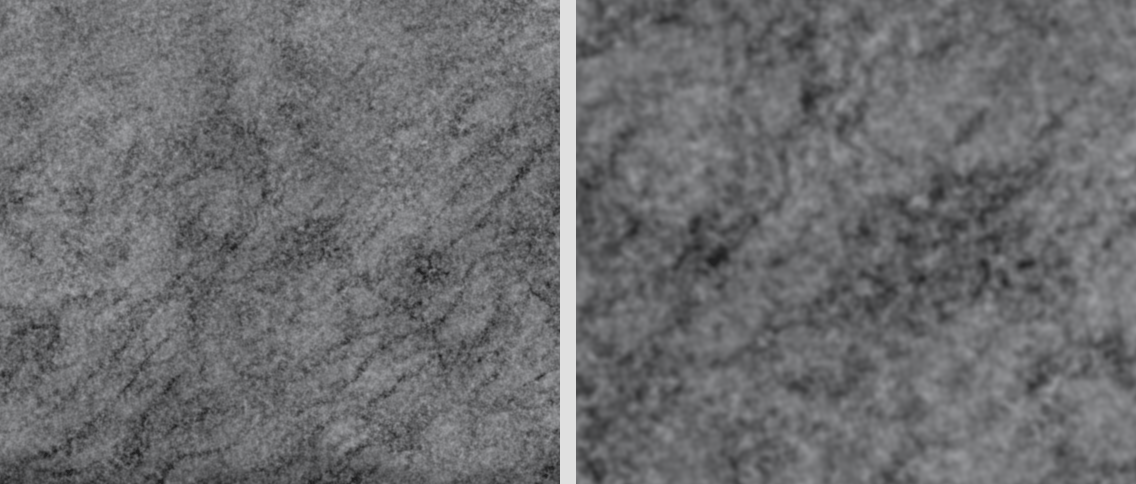
Left, the full canvas; right, a detail of the centre.
A Shadertoy shader for this texture:

```glsl
#define BASE_TONE 0.492
#define GRAIN_SCALE 56.0
#define GRAIN_DEPTH 0.128
#define CREASE_ANGLE 0.52
#define CREASE_DEPTH 0.135
#define CREASE_WIDTH 0.095
#define CROSS_DEPTH 0.075
#define MOTTLE_DEPTH 0.105
#define HIDE_TINT vec3(0.995, 1.0, 1.018)

// Sine-free hash giving a gradient in [-1, 1]
vec2 hashGradient(vec2 cell) {
    vec3 h = fract(vec3(cell.xyx) * vec3(0.1031, 0.1030, 0.0973));
    h += dot(h, h.yzx + 33.33);
    return 2.0 * fract((h.xx + h.yz) * h.zy) - 1.0;
}

float gradientNoise(vec2 p) {
    vec2 cell = floor(p);
    vec2 f = p - cell;
    vec2 u = f * f * f * (f * (f * 6.0 - 15.0) + 10.0);
    vec2 e = vec2(0.0, 1.0);
    float a = dot(hashGradient(cell), f);
    float b = dot(hashGradient(cell + e.yx), f - e.yx);
    float c = dot(hashGradient(cell + e.xy), f - e.xy);
    float d = dot(hashGradient(cell + e.yy), f - e.yy);
    return mix(mix(a, b, u.x), mix(c, d, u.x), u.y);
}

vec2 rotate(vec2 p, float angle) {
    float c = cos(angle), s = sin(angle);
    return vec2(c * p.x + s * p.y, c * p.y - s * p.x);
}

// Bend the creases on a broad scale and fray them on a fine one
vec2 warp(vec2 p) {
    vec2 broad = vec2(gradientNoise(p * 6.0 + 11.0), gradientNoise(p * 6.0 + 47.0));
    vec2 fine = vec2(gradientNoise(p * 34.0 + 5.0), gradientNoise(p * 34.0 + 83.0));
    return p + 0.04 * broad + 0.010 * fine;
}

// Soft dark line along the zero contour of stretched noise
float crease(vec2 p, float angle, vec2 frequency, float width) {
    float n = gradientNoise(rotate(p, angle) * frequency + 71.0) / width;
    return exp(-n * n);
}

// Small blotches with finer pores on top
float grain(vec2 p) {
    float sum = 0.0;
    float amplitude = 0.85;
    for (int i = 0; i < 3; i++) {
        sum += amplitude * gradientNoise(p);
        p = rotate(p, 0.9) * 1.75 + 19.0;
        amplitude = i == 0 ? 1.0 : 0.7;
    }
    return sum;
}

void mainImage(out vec4 fragColor, in vec2 fragCoord) {
    vec2 p = fragCoord / iResolution.y;
    vec2 q = warp(p);
    float aspect = iResolution.x / iResolution.y;

    // Creases fade toward the smoother upper left
    float smoothArea = smoothstep(0.5, 1.35, p.y + 0.45 * (1.0 - p.x / aspect));
    float patches = smoothstep(-0.35, 0.25, gradientNoise(p * 5.0 + 29.0));
    float strength = mix(1.0, 0.5, smoothArea) * mix(0.5, 1.0, patches);

    float lines = 0.8 * crease(q, CREASE_ANGLE, vec2(5.0, 13.0), CREASE_WIDTH);
    lines += 0.6 * crease(q + 3.7, CREASE_ANGLE + 0.15, vec2(9.0, 21.0), CREASE_WIDTH * 1.3);
    float crossing = crease(q + 8.3, -1.05, vec2(4.0, 9.0), CREASE_WIDTH * 0.7);
    crossing *= smoothstep(-0.1, 0.25, gradientNoise(p * 4.0 + 61.0));

    // Grain frays the creases without cutting them
    float speckle = grain(p * GRAIN_SCALE);
    float broken = clamp(0.95 - 0.75 * speckle, 0.3, 1.5);

    // Broad shading, and puffed plates stretched along the creases
    float mottle = gradientNoise(p * 3.0 + 37.0) + 0.7 * gradientNoise(p * 8.0 + 53.0);
    mottle += 0.6 * gradientNoise(rotate(q, CREASE_ANGLE) * vec2(11.0, 19.0) + 17.0);
    float tone = BASE_TONE + MOTTLE_DEPTH * mottle + GRAIN_DEPTH * speckle;
    tone -= CREASE_DEPTH * strength * lines * broken;
    tone -= CROSS_DEPTH * crossing * broken;

    // Worn dark spot near the middle and a shaded lower rim
    vec2 spot = rotate(p - vec2(0.69, 0.58), CREASE_ANGLE) / vec2(0.13, 0.06);
    tone -= 0.07 * exp(-dot(spot, spot));
    tone -= 0.13 * (1.0 - smoothstep(0.0, 0.1, p.y + 0.1 * gradientNoise(p * 7.0)));

    fragColor = vec4(clamp(tone, 0.13, 0.68) * HIDE_TINT, 1.0);
}
```
